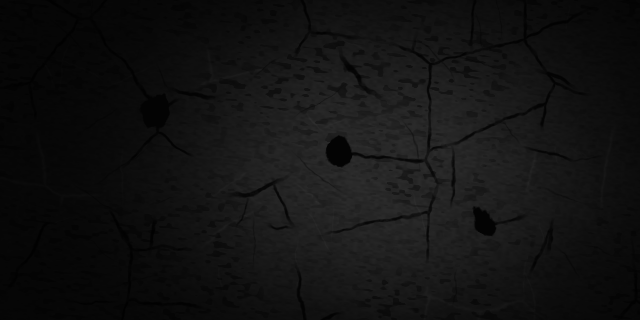
Give the GLSL for this texture, as a Shadertoy shader.

```glsl
// Dark worn leather: fine grain, torn cracks, pale creases and a few holes.

const float FLOOR_TONE = 0.022;
const float GLOW_TONE = 0.137;
const vec2 GLOW_CENTER = vec2(1.2, 0.48);
const vec2 GLOW_RADIUS = vec2(0.63, 0.46);

float hash(vec2 p) {
    vec3 q = fract(vec3(p.xyx) * 0.1031);
    q += dot(q, q.yzx + 33.33);
    return fract((q.x + q.y) * q.z);
}

vec2 hash2(vec2 p) {
    return vec2(hash(p), hash(p + 47.3));
}

float noise(vec2 p) {
    vec2 i = floor(p), f = fract(p);
    f = f * f * (3.0 - 2.0 * f);
    return mix(mix(hash(i), hash(i + vec2(1, 0)), f.x),
               mix(hash(i + vec2(0, 1)), hash(i + vec2(1, 1)), f.x), f.y);
}

float fbm(vec2 p) {
    float sum = 0.0, amp = 0.5;
    for (int i = 0; i < 4; i++) {
        sum += amp * noise(p);
        p = mat2(0.8, -0.6, 0.6, 0.8) * p * 2.1 + 7.7;
        amp *= 0.5;
    }
    return sum / 0.9375;
}

mat2 rotate(float a) {
    return mat2(cos(a), -sin(a), sin(a), cos(a));
}

// Soft-edged line of a given half width
float line(float d, float halfWidth, float blur) {
    return 1.0 - smoothstep(halfWidth - blur, halfWidth + blur, d);
}

// Distance to the borders of irregular cells
float cellEdge(vec2 p) {
    vec2 base = floor(p), f = fract(p), nearest = vec2(0);
    float best = 9.0, edge = 9.0;
    for (int k = 0; k < 9; k++) {
        vec2 g = vec2(k % 3 - 1, k / 3 - 1);
        vec2 r = g + hash2(base + g) - f;
        if (dot(r, r) < best) { best = dot(r, r); nearest = r; }
    }
    for (int k = 0; k < 25; k++) {
        vec2 g = vec2(k % 5 - 2, k / 5 - 2);
        vec2 r = g + hash2(base + g) - f, across = r - nearest;
        if (dot(across, across) > 1e-4)
            edge = min(edge, dot(0.5 * (r + nearest), normalize(across)));
    }
    return edge;
}

// Scattered bent strokes that taper at both ends
float strokes(vec2 p, int count, float seed, float width, float blur) {
    float cover = 0.0;
    for (int i = 0; i < count; i++) {
        vec2 id = vec2(float(i) * 3.7, seed);
        vec2 center = mix(vec2(0.15, 0.05), vec2(1.95, 0.97), hash2(id));
        float angle = -0.6 + 2.6 * (hash(id + 5.1) - 0.5);
        float halfLength = mix(0.04, 0.14, hash(id + 9.4));
        vec2 q = rotate(angle) * (p - center);
        q.y += (hash(id + 2.6) - 0.5) * 3.0 * q.x * q.x;
        float taper = 1.0 - smoothstep(0.3, 1.0, abs(q.x) / halfLength);
        float w = width * mix(0.5, 1.4, hash(id + 13.0));
        cover = max(cover, line(abs(q.y), w, blur) * taper);
    }
    return cover;
}

// Ragged holes strung along a falling diagonal
float holes(vec2 p, float blur) {
    float cover = 0.0;
    for (int i = 0; i < 3; i++) {
        float n = float(i);
        vec2 center = vec2(0.53, 0.61) + n * vec2(0.49, -0.14)
                    + 0.12 * (hash2(vec2(n, 8.0)) - 0.5);
        vec2 q = rotate(-0.45 + 0.5 * n) * (p - center) * vec2(0.75, 1.2);
        float rim = 0.043 - 0.005 * n + 0.034 * (fbm(p * 22.0) - 0.5);
        cover = max(cover, line(abs(q.x) * 0.6 + length(q) * 0.6, rim, blur));
    }
    return cover;
}

void mainImage(out vec4 fragColor, in vec2 fragCoord) {
    vec2 p = fragCoord / iResolution.y;
    float blur = max(0.003, 0.75 / iResolution.y);
    vec2 wobble = vec2(fbm(p * 14.0), fbm(p * 14.0 + 31.0)) - 0.5;
    vec2 bent = p + 0.03 * wobble;

    // Broad light falling off to dark borders
    float r = length((p - GLOW_CENTER) / GLOW_RADIUS);
    float tone = FLOOR_TONE + GLOW_TONE * exp(-pow(r, 2.4));
    tone *= 0.9 + 0.2 * fbm(p * 5.0);

    // Fine grain and small elongated pits
    vec2 along = rotate(-0.12) * p;
    tone *= 0.89 + 0.22 * noise(along * vec2(80.0, 150.0));
    float pits = smoothstep(0.62, 0.78, noise(along * vec2(45.0, 100.0) + 11.0));
    float worn = smoothstep(0.4, 0.7, fbm(p * 4.0 + 19.0));
    tone *= 1.0 - pits * mix(0.12, 0.45, worn);

    // Broken network: some borders torn dark, others creased pale
    float edge = cellEdge(bent * 3.1 + 4.0) / 3.1;
    float kind = noise(p * 4.2 + 3.0);
    float torn = smoothstep(0.54, 0.66, kind);
    float creased = 1.0 - smoothstep(0.28, 0.42, kind);
    float ragged = 0.6 + 0.4 * smoothstep(0.3, 0.55, fbm(p * 30.0));
    float dark = line(edge, 0.0045, blur) * torn * ragged;
    float pale = line(edge, 0.003, 2.0 * blur) * creased;

    // Loose gashes and faint scratches
    dark = max(dark, strokes(bent, 15, 2.0, 0.0045, blur) * ragged);
    dark = max(dark, 0.5 * strokes(bent, 24, 6.0, 0.0018, blur));
    pale = max(pale, 0.6 * strokes(bent, 22, 17.0, 0.0018, blur));

    tone += pale * (0.012 + 0.22 * tone);
    tone *= 1.0 - 0.8 * dark;
    tone = mix(tone, 0.012, holes(p, blur));

    fragColor = vec4(vec3(tone), 1.0);
}
```
